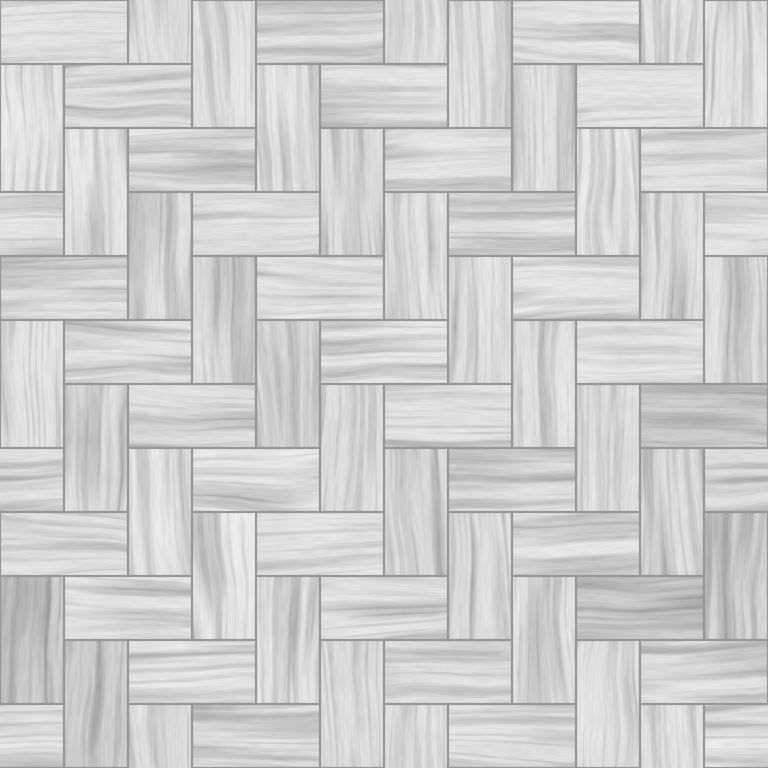
Reproduce this pattern procedurally as a three.js fragment shader.

```glsl
varying vec2 vUv;

const float CELLS = 12.0;          // plank widths across the canvas
const float JOINT_WIDTH = 0.034;   // in plank widths
const float EDGE_SHADE = 0.035;
const float EDGE_REACH = 0.05;
const float DARK_PLANK = 0.075;    // extra darkness of the rare grey planks
const float TONE_SPREAD = 0.016;
const float BROAD_STREAK = 0.12;
const float THIN_STREAK = 0.08;
const float FIBRE = 0.045;
const float CLOUD = 0.04;
const vec3 WOOD = vec3(0.887);
const vec3 JOINT = vec3(0.59);

float hash(vec2 p) {
  vec3 q = fract(p.xyx * 0.1031);
  q += dot(q, q.yzx + 33.33);
  return fract((q.x + q.y) * q.z);
}

float noise(vec2 p) {
  vec2 i = floor(p);
  vec2 f = fract(p);
  vec2 u = f * f * (3.0 - 2.0 * f);
  return mix(mix(hash(i), hash(i + vec2(1.0, 0.0)), u.x),
             mix(hash(i + vec2(0.0, 1.0)), hash(i + vec2(1.0, 1.0)), u.x), u.y);
}

// Herringbone of 2:1 planks: xy = position along and across, zw = plank id
vec4 herringbone(vec2 grid) {
  vec2 cell = floor(grid);
  float phase = mod(cell.x + cell.y + 1.0, 4.0);
  bool upright = phase > 1.5;
  bool secondHalf = mod(phase, 2.0) > 0.5;
  vec2 axis = upright ? vec2(0.0, 1.0) : vec2(1.0, 0.0);
  vec2 origin = secondHalf ? cell - axis : cell;
  vec2 local = grid - origin;
  return vec4(upright ? local.yx : local, mod(origin + 0.5, CELLS));
}

// Darkness of the wood grain, running along x
float grain(vec2 p, vec2 id) {
  vec2 offset = 90.0 * vec2(hash(id + 17.0), hash(id + 43.0));
  float slant = hash(id + 71.0) - 0.5;
  float flare = hash(id + 89.0) - 0.5;
  float along = p.x - 1.0;

  // Bend and fan the fibres
  float across = (p.y - 0.5) * (1.0 + 0.3 * flare * along) + 0.1 * slant * along;
  across += 0.10 * (noise(vec2(p.x * 1.1, p.y * 1.5) + offset) - 0.5);

  float density = mix(5.0, 10.0, hash(id + 107.0));
  float broad = noise(vec2(p.x * 0.45, across * density) + offset);
  float thin = noise(vec2(p.x * 0.6, across * 21.0) + offset + 31.0);
  float fibre = noise(vec2(p.x * 5.0, across * 42.0) + offset + 57.0);
  float cloud = noise(vec2(p.x * 0.8, across * 2.5) + offset + 83.0);

  return BROAD_STREAK * smoothstep(0.4, 0.98, broad)
       + THIN_STREAK * smoothstep(0.4, 0.98, thin)
       + FIBRE * (fibre - 0.5) + CLOUD * (cloud - 0.4);
}

void main() {
  vec2 grid = vUv * CELLS;
  vec4 plank = herringbone(grid);
  vec2 p = plank.xy;
  vec2 id = plank.zw;

  // Tone of each plank
  float shade = grain(p, id);
  shade += DARK_PLANK * smoothstep(0.86, 0.97, hash(id + 5.0));
  shade += TONE_SPREAD * (2.0 * hash(id + 29.0) - 1.0);

  // Joint and soft shading beside it
  vec2 inset = min(p, vec2(2.0, 1.0) - p);
  float edge = min(inset.x, inset.y);
  shade += EDGE_SHADE * (1.0 - smoothstep(0.0, EDGE_REACH, edge));
  float blur = 0.5 * max(fwidth(grid.x), fwidth(grid.y));
  float halfWidth = 0.5 * JOINT_WIDTH;
  float joint = 1.0 - smoothstep(halfWidth - blur, halfWidth + blur, edge);

  gl_FragColor = vec4(mix(WOOD - shade, JOINT, joint), 1.0);
}
```
